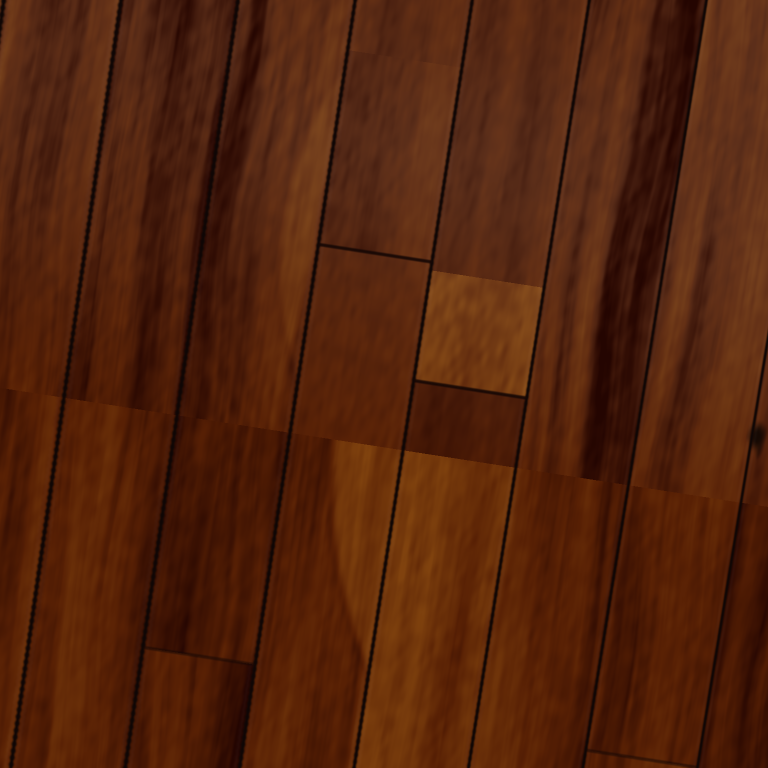
Reproduce this texture procedurally as a WebGL 1 fragment shader.

```glsl
precision highp float;
// Dark hardwood floor: slanted planks of slightly converging width, split by
// end joints and tonal splices. Stretched value noise makes the grain, parabolas
// make the arched figure, and four samples per pixel smooth every edge.

uniform vec2 u_resolution;

float hash(vec2 p) {
  vec3 q = fract(vec3(p.xyx) * 0.1031);
  q += dot(q, q.yzx + 33.33);
  return fract((q.x + q.y) * q.z);
}

float noise(vec2 p) {
  vec2 i = floor(p), f = fract(p);
  f = f * f * (3.0 - 2.0 * f);
  return mix(mix(hash(i), hash(i + vec2(1, 0)), f.x),
             mix(hash(i + vec2(0, 1)), hash(i + vec2(1, 1)), f.x), f.y);
}

float fbm(vec2 p) {
  float sum = 0.0, amp = 0.53;
  for (int i = 0; i < 4; i++) {
    sum += amp * noise(p);
    p = p * vec2(2.1, 1.7) + 7.3;
    amp *= 0.5;
  }
  return sum;
}

vec3 woodRamp(float t) {
  vec3 c = mix(vec3(0.14, 0.02, 0.005), vec3(0.345, 0.126, 0.016), clamp(t / 0.5, 0.0, 1.0));
  return mix(c, vec3(0.5, 0.26, 0.055), clamp((t - 0.5) / 0.5, 0.0, 1.0));
}

vec3 floorColor(vec2 p) {
  // Plank coordinates: index, position across, position along
  float row = (p.x - mix(-0.135, 0.005, p.y)) / mix(0.149, 0.1525, p.y);
  float plank = floor(row), across = row - plank;
  float along = p.y + 0.155 * p.x;
  float upper = step(0.495, along);

  // Dark end joint and unlined splice of each plank
  float joint = plank == 2.0 ? 0.186 : plank == 3.0 ? 0.746 :
                plank == 4.0 ? 0.588 : plank == 6.0 ? 0.1415 : -1.0;
  float splice = plank == 3.0 ? 1.005 : plank == 4.0 ? 0.735 : 2.0;
  float pastJoint = step(joint, along), pastSplice = step(splice, along);
  float seed = hash(vec2(plank + 5.0, upper + 2.0 * pastJoint + 4.0 * pastSplice));

  // Base tone of each board
  float tone = 0.43 + 0.08 * (seed - 0.5);
  float figure = 1.0, pores = 0.13;
  if (upper < 0.5) {
    float drop = 0.48 - along;
    float arch = row - 3.38 - 0.4 * drop - 6.2 * drop * drop;
    if (plank < 2.0) tone -= 0.03;
    if (plank == 2.0) tone -= 0.14;
    if (plank == 3.0) tone += 0.04 + 0.27 * smoothstep(-0.04, 0.08, arch)
                            - 0.12 * exp(-500.0 * arch * arch);
    if (plank == 4.0) { tone += 0.32; pores = 0.17; }
    if (plank == 5.0) tone += 0.1 - 0.32 * across;
    if (plank == 6.0) tone += 0.08;
    if (plank > 6.0) tone -= 0.16;
  } else {
    float rise = along - 0.775;
    float arch = across - 0.64 - 8.0 * rise * rise;
    if (plank == 0.0) tone -= 0.02;
    if (plank == 1.0) { tone -= 0.13; figure = 1.25; }
    if (plank == 2.0) {
      tone += 0.07 * smoothstep(-0.05, 0.05, arch) - 0.1 * exp(-500.0 * arch * arch);
      tone += 0.03 * sin(arch * 30.0) - 0.18 * smoothstep(0.4, 0.05, across);
    }
    if (plank == 3.0 && pastJoint > 0.5 && pastSplice < 0.5)
      tone += 0.16 * smoothstep(0.45, 0.8, across) - 0.05;
    if (plank == 4.0) {
      bool golden = pastJoint > 0.5 && pastSplice < 0.5;
      tone += golden ? 0.36 : pastJoint > 0.5 ? 0.0 : -0.08;
      pores = golden ? 0.3 : 0.1;
    }
    if (plank == 5.0) tone -= 0.2 * smoothstep(0.35, 0.7, across) * smoothstep(1.15, 0.8, across);
    if (plank == 6.0) tone += 0.05;
    if (plank == 3.0 || plank == 4.0) figure = pastJoint > 0.5 ? 0.5 : 0.3;
  }

  // Long streaks, fine fibres and slanted pores
  float bend = 0.9 * noise(vec2(across * 1.5 + seed * 40.0, along * 4.0));
  float streak = fbm(vec2(across * 6.0 + bend + seed * 60.0, along * 1.7 + seed * 20.0));
  float fibre = noise(vec2(across * 30.0 + bend * 3.0, along * 9.0 + seed * 50.0));
  float pore = noise(vec2(p.x * 130.0 - p.y * 45.0, p.y * 50.0 + p.x * 18.0));
  tone += figure * (0.78 * (streak - 0.5) + 0.11 * (fibre - 0.5)) + pores * (pore - 0.5);
  vec3 color = woodRamp(tone);

  // Reddish sheen over the upper boards, weaker on dark grain
  float sheen = smoothstep(0.45, 0.95, p.y + 0.25 * p.x) * upper;
  sheen *= smoothstep(0.0, 0.42, tone) * (0.75 + 0.4 * noise(p * 5.0));
  color += vec3(0.05, 0.07, 0.08) * sheen;

  // Knot at the right edge
  float knot = length((p - vec2(0.986, 0.431)) / vec2(0.012, 0.024));
  color *= mix(0.25, 1.0, smoothstep(0.3, 1.2, knot + 0.4 * (pore - 0.5)));

  // Plank seams, with a finely serrated edge and a pale rim, then end joints
  float seam = min(across, 1.0 - across) * 0.151;
  float halfWidth = mix(0.0044, 0.0029, p.x);
  seam += 0.0005 * (1.0 - p.x) * sin(along * 690.0);
  float ratio = seam / halfWidth;
  float rim = smoothstep(0.8, 1.5, ratio) * smoothstep(2.6, 1.5, ratio);
  color += 0.02 * rim * vec3(0.8, 0.9, 1.0);
  color = mix(vec3(0.06, 0.025, 0.02), color, smoothstep(0.1, 1.1, ratio));
  float gap = 1.0 - smoothstep(0.0006, 0.0036, abs(along - joint));
  return mix(color, vec3(0.08, 0.025, 0.015), gap * mix(0.55, 0.9, step(0.4, joint)));
}

void main() {
  vec3 color = vec3(0.0);
  for (int i = 0; i < 4; i++) {
    vec2 offset = vec2(mod(float(i), 2.0), floor(float(i) / 2.0)) * 0.5 - 0.25;
    color += 0.25 * floorColor((gl_FragCoord.xy + offset) / u_resolution);
  }
  gl_FragColor = vec4(color, 1.0);
}
```
